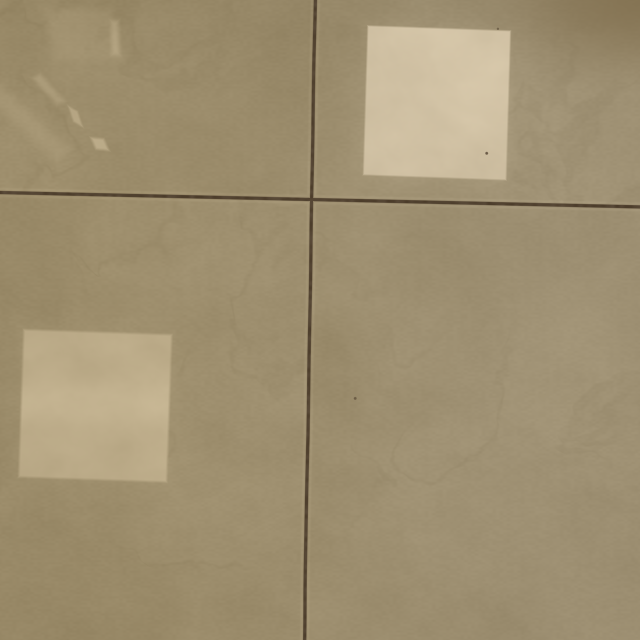
A Shadertoy shader for this texture:

```glsl
// Polished beige stone tiles with dark joints and soft window reflections.

const vec3 STONE_WARM = vec3(0.606, 0.545, 0.412);
const vec3 STONE_COOL = vec3(0.622, 0.567, 0.452);
const vec3 CORNER_SHADE = vec3(0.50, 0.43, 0.30);
const vec3 GROUT = vec3(0.32, 0.26, 0.19);
const vec3 LIGHT_BRIGHT = vec3(0.815, 0.755, 0.640);
const vec3 LIGHT_DIM = vec3(0.735, 0.670, 0.535);
const float GROUT_HALF_WIDTH = 0.0026;
const float JOINT_X = 0.4755;       // vertical joint at the bottom edge
const float JOINT_X_SLOPE = 0.0168;
const float JOINT_Y = 0.6992;       // horizontal joint at the left edge
const float JOINT_Y_SLOPE = -0.0225;
const float MOTTLE = 0.065;
const float VEIN = 0.016;
const float GRAIN = 0.016;

float hash(vec2 p) {
    return fract(sin(dot(p, vec2(127.1, 311.7))) * 43758.5453);
}

float noise(vec2 p) {
    vec2 i = floor(p), f = fract(p);
    f = f * f * (3.0 - 2.0 * f);
    return mix(mix(hash(i), hash(i + vec2(1, 0)), f.x),
               mix(hash(i + vec2(0, 1)), hash(i + vec2(1, 1)), f.x), f.y);
}

float fbm(vec2 p) {
    float sum = 0.0, amp = 0.5;
    for (int i = 0; i < 5; i++) {
        sum += amp * noise(p);
        p = mat2(1.6, 1.2, -1.2, 1.6) * p + 7.3;
        amp *= 0.5;
    }
    return sum;
}

// Signed distance, positive inside, to a parallelogram with two half axes.
float slabDist(vec2 p, vec2 center, vec2 a, vec2 b) {
    vec2 s = abs(inverse(mat2(a, b)) * (p - center));
    return min((1.0 - s.x) * length(a), (1.0 - s.y) * length(b));
}

float pane(vec2 p, vec2 center, vec2 a, vec2 b, float blur) {
    return smoothstep(-blur, blur, slabDist(p, center, a, b));
}

float speck(vec2 p, vec2 center, float radius) {
    return 1.0 - smoothstep(0.4 * radius, 1.4 * radius, length(p - center));
}

void mainImage(out vec4 fragColor, in vec2 fragCoord) {
    vec2 uv = fragCoord / iResolution.xy;
    float px = 1.0 / min(iResolution.x, iResolution.y);

    // Joint distances and the tile they enclose
    float wobble = 0.0012 * (noise(vec2(uv.y * 9.0, 3.0)) - 0.5);
    vec2 joint = vec2(uv.x - JOINT_X - JOINT_X_SLOPE * uv.y + wobble,
                      uv.y - JOINT_Y - JOINT_Y_SLOPE * uv.x);
    vec2 tile = step(0.0, joint);

    // Stone: broad tint, clouds, veins and fine grain
    vec2 q = uv + tile * vec2(5.3, 8.1);
    float cloud = fbm(q * 5.0);
    float fine = fbm(q * vec2(17.0, 24.0) + cloud * 2.0);
    float fold = abs(fbm(q * 6.0 + cloud * 1.5 + 20.0) - 0.48);
    float coolness = smoothstep(0.1, 0.9, uv.x + 0.25 * (cloud - 0.5));
    vec3 color = mix(STONE_WARM, STONE_COOL, coolness);
    color += MOTTLE * (cloud - 0.48) + 0.03 * (fine - 0.48);
    color -= VEIN * (1.0 - smoothstep(0.0, 0.035, fold)) * smoothstep(0.4, 0.6, cloud);
    color += GRAIN * (noise(uv * vec2(180.0, 300.0)) - 0.5);
    color -= 0.022 * smoothstep(0.8, 1.05, uv.y);
    float corner = 1.0 - smoothstep(0.0, 0.24, length((uv - 1.0) * vec2(0.8, 1.5)));
    color = mix(color, CORNER_SHADE, 0.75 * corner);

    // Two square reflections with a faint halo
    vec2 upper = vec2(0.6827, 0.8393), lower = vec2(0.1488, 0.3659);
    float upperDist = slabDist(uv, upper, vec2(0.1115, -0.004), vec2(0.0035, 0.1165));
    float lowerDist = slabDist(uv, lower, vec2(0.1155, -0.004), vec2(0.004, 0.115));
    color += 0.025 * exp(min(upperDist, 0.0) * 45.0);
    color += 0.018 * exp(min(lowerDist, 0.0) * 50.0);
    float texture1 = 0.07 * (cloud - 0.48) + 0.05 * (fine - 0.48);
    float band = exp(-pow((uv.y - 0.363) / 0.035, 2.0));
    vec3 upperLight = LIGHT_BRIGHT + texture1 + 0.12 * (uv.y - upper.y);
    vec3 lowerLight = LIGHT_DIM + texture1 + 0.035 * band;
    float upperBlur = max(0.0022, px), lowerBlur = max(0.0032, px);
    color = mix(color, upperLight, smoothstep(-upperBlur, upperBlur, upperDist));
    color = mix(color, lowerLight, smoothstep(-lowerBlur, lowerBlur, lowerDist));

    // Broken glints at the upper left
    float glint = 0.22 * pane(uv, vec2(0.130, 0.946), vec2(0.052, 0.0), vec2(-0.01, 0.040), 0.012);
    glint += 0.55 * pane(uv, vec2(0.180, 0.941), vec2(0.006, 0.0), vec2(-0.001, 0.027), 0.006);
    glint += 0.50 * pane(uv, vec2(0.076, 0.860), vec2(0.019, -0.021), vec2(0.006, 0.003), 0.006);
    glint += 0.80 * pane(uv, vec2(0.118, 0.818), vec2(0.007, -0.004), vec2(-0.004, 0.012), 0.004);
    glint += 1.00 * pane(uv, vec2(0.156, 0.775), vec2(0.010, -0.001), vec2(-0.004, 0.009), 0.004);
    glint += 0.30 * pane(uv, vec2(0.045, 0.807), vec2(0.053, -0.050), vec2(0.009, 0.010), 0.012);
    color = mix(color, LIGHT_DIM + 0.03, 0.8 * min(glint, 1.0));

    // Dark joints with a thin pale lip
    vec2 d = abs(joint);
    float nearest = min(d.x, d.y);
    color += 0.025 * exp(-pow((nearest - 0.0055) / 0.002, 2.0));
    float soft = max(0.0012, px * 0.7);
    float line = 1.0 - smoothstep(GROUT_HALF_WIDTH - soft, GROUT_HALF_WIDTH + soft, nearest);
    color = mix(color, GROUT + 0.06 * (noise(uv * 140.0) - 0.5), line);

    // Small stains
    float stain = speck(uv, vec2(0.7605, 0.7605), 0.0024);
    stain += 0.8 * speck(uv, vec2(0.555, 0.3775), 0.0024);
    stain += 0.7 * speck(uv, vec2(0.778, 0.955), 0.0020);
    color = mix(color, GROUT, 0.8 * min(stain, 1.0));

    fragColor = vec4(clamp(color, 0.0, 1.0), 1.0);
}
```
